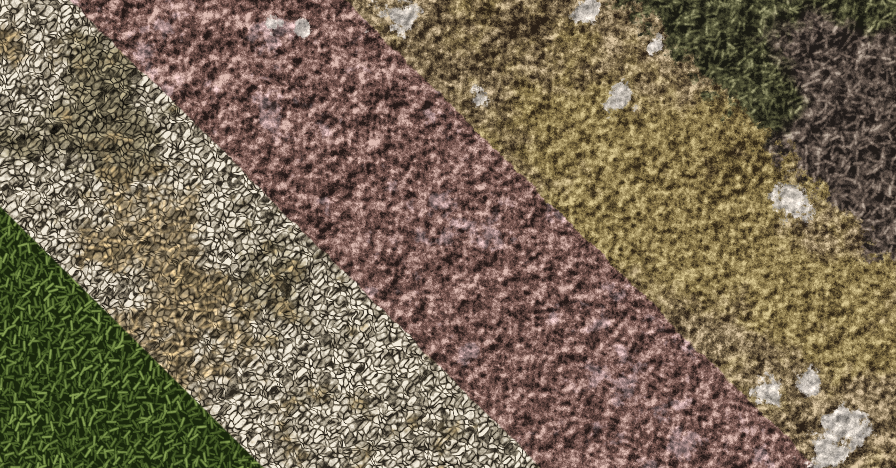
Write a WebGL 2 fragment shader that draws this texture.

```glsl
#version 300 es
precision highp float;
uniform vec2 u_resolution;
out vec4 fragColor;

const float ASPECT = 1.9;
// Diagonal borders, measured as x + y - 1
const float GRASS_EDGE = -.441, GRAVEL_EDGE = .149, CLAY_EDGE = .732, MOSS_EDGE = 1.325;
const float PEBBLE_SCALE = 78., GRASS_SCALE = 58., STRAW_SCALE = 52., HEATH_SCALE = 58.;
const vec2 TO_LIGHT = vec2(-.3, .45);

// Palettes: dark, middle, light
const mat3 GRASS = mat3(.10, .15, .05, .29, .37, .16, .53, .62, .33);
const mat3 STONE = mat3(.17, .15, .12, .61, .57, .49, .95, .92, .86);
const mat3 CLAY = mat3(.14, .10, .09, .48, .35, .32, .87, .74, .70);
const mat3 MOSS = mat3(.19, .15, .09, .54, .47, .29, .85, .78, .57);
const mat3 EARTH = mat3(.16, .12, .09, .48, .41, .31, .87, .78, .66);
const mat3 HEATH = mat3(.13, .11, .10, .43, .37, .33, .74, .68, .62);
const mat3 SHRUB = mat3(.10, .10, .07, .36, .36, .24, .71, .70, .53);
const vec3 SOIL = vec3(.37, .34, .25), STRAW = vec3(.76, .65, .46);
const vec3 BLOOM = vec3(.80, .69, .70), LICHEN = vec3(.86, .83, .80);

// Lichen patches: centre and radius
const vec3 PATCHES[12] = vec3[12](
  vec3(.84, .97, .045), vec3(1.25, .98, .027), vec3(1.32, .79, .032), vec3(1.39, .90, .02),
  vec3(1.67, .57, .045), vec3(1.63, .16, .03), vec3(1.72, .18, .028), vec3(1.79, .09, .05),
  vec3(1.75, .03, .036), vec3(1.03, .79, .023), vec3(.64, .94, .02), vec3(.58, .95, .022));

float hash(vec2 p) {
  vec3 q = fract(p.xyx * .1031);
  q += dot(q, q.yzx + 33.33);
  return fract((q.x + q.y) * q.z);
}
vec2 hash2(vec2 p) { return vec2(hash(p), hash(p + 57.)); }

float noise(vec2 p) {
  vec2 i = floor(p), f = fract(p);
  f = f * f * (3. - 2. * f);
  return mix(mix(hash(i), hash(i + vec2(1, 0)), f.x),
             mix(hash(i + vec2(0, 1)), hash(i + 1.), f.x), f.y);
}
// Layered noise around zero
float fbm(vec2 p) {
  float sum = -.5, gain = .36;
  for (int i = 0; i < 5; i++) {
    sum += gain * noise(p);
    p = mat2(1.6, 1.2, -1.2, 1.6) * p + 11.3;
    gain *= .7;
  }
  return sum;
}
// Slope of the height field toward the light
float relief(vec2 p) { return fbm(p) - fbm(p + TO_LIGHT); }

vec3 ramp(mat3 c, float t) {
  t = clamp(t, 0., 1.) * 2.;
  return t < 1. ? mix(c[0], c[1], t) : mix(c[1], c[2], t - 1.);
}
float blob(vec2 p, float x, float y, float radius) {
  vec2 q = (p - vec2(x, y)) / radius;
  return exp(-dot(q, q));
}

// Brightness of blades scattered around one growth direction
float blades(vec2 p, vec2 lean) {
  float best = 0.;
  for (int k = 0; k < 9; k++) {
    vec2 id = floor(p) + vec2(k % 3 - 1, k / 3 - 1);
    vec2 axis = normalize(lean + 1.8 * (hash2(id + 19.) - .5)), q = p - id - hash2(id);
    float along = dot(q, axis), across = dot(q, vec2(-axis.y, axis.x));
    float d = length(vec2(max(abs(along) - .5, 0.), across));
    best = max(best, smoothstep(.3, .02, d) * (.4 + .6 * hash(id + 31.)));
  }
  return best;
}

vec3 grass(vec2 p) {
  vec2 g = p * GRASS_SCALE;
  float t = max(blades(g, vec2(.5, .8)), .6 * blades(g * 1.4 + 17., vec2(-.4, .8)));
  return ramp(GRASS, t * 1.1 - .06 + .5 * fbm(p * 70.));
}

vec3 gravel(vec2 p) {
  // Pebbles from the two nearest cell centres
  vec2 g = p * PEBBLE_SCALE + 1.5 * noise(p * 60.), owner = vec2(0);
  float first = 9., second = 9.;
  for (int k = 0; k < 9; k++) {
    vec2 id = floor(g) + vec2(k % 3 - 1, k / 3 - 1);
    float d = length(g - id - hash2(id));
    second = min(second, max(first, d));
    if (d < first) { first = d; owner = id; }
  }
  float t = smoothstep(0., .5, second - first) * (.45 + .6 * hash(owner + 5.));
  t += .12 + 1.2 * relief(p * 50.);
  vec3 col = ramp(STONE, t);
  // Stained soil and dry stalks
  float patchy = 3. * fbm(p * 13.);
  float stain = blob(p, .22, .84, .12) + blob(p, .26, .71, .1) + blob(p, .04, .72, .1) + .8 * blob(p, .52, .4, .13);
  col = mix(col, SOIL * (.3 + 1.2 * t), .75 * smoothstep(.3, 1., stain + patchy));
  float dry = blob(p, .33, .5, .13) + blob(p, .42, .31, .15) + .6 * blob(p, .06, .84, .12);
  float stalk = blades(p * STRAW_SCALE, vec2(.6, .25));
  return mix(col, STRAW * (.25 + .7 * stalk + .4 * t), .7 * smoothstep(.3, 1., dry + patchy));
}

vec3 clay(vec2 p) {
  float lumps = mix(.5, 1., smoothstep(.35, .9, p.y));
  float t = .47 + 1.4 * relief(p * 52.) + lumps * relief(p * 18.) + 1.2 * fbm(p * 85.);
  return mix(ramp(CLAY, t), BLOOM * (.6 + .7 * t), .6 * smoothstep(.1, .22, fbm(p * 16. + 40.)));
}

vec3 moss(vec2 p) {
  float lush = blob(p, 1.28, .62, .22) + blob(p, 1.5, .6, .18) + blob(p, 1.78, .36, .18);
  float bare = smoothstep(.9, .1, lush + 2.5 * fbm(p * 8.));
  float t = .5 + 1.5 * fbm(p * 85.) + 1.1 * relief(p * 60.) + bare * relief(p * 24.);
  t -= .2 * blob(p, 1.57, .67, .09) + .12 * blob(p, 1.08, .95, .14);
  return mix(ramp(MOSS, t), ramp(EARTH, t), .8 * bare);
}

vec3 heath(vec2 p) {
  float wobble = .25 * fbm(p * 9.);
  float shrub = max(smoothstep(1.68, 1.61, p.x + wobble), smoothstep(.92, .98, p.y + wobble));
  float t = .17 + .5 * blades(p * HEATH_SCALE, vec2(.6, .5)) + 1.2 * relief(p * 30.) + fbm(p * 80.);
  return mix(ramp(HEATH, t), ramp(SHRUB, t), shrub);
}

void main() {
  vec2 p = gl_FragCoord.xy / u_resolution * vec2(ASPECT, 1);
  float aa = 1.5 / u_resolution.y, d = p.x + p.y - 1., ragged = fbm(p * 28.);
  // Diagonal bands
  vec3 col = mix(grass(p), gravel(p), smoothstep(-aa, aa, d - GRASS_EDGE));
  col = mix(col, clay(p), smoothstep(-aa, aa, d - GRAVEL_EDGE + .02 * ragged));
  col = mix(col, moss(p), smoothstep(-aa, aa, d - CLAY_EDGE + .03 * ragged));
  col = mix(col, heath(p), smoothstep(-.02, .02, d - MOSS_EDGE + .22 * ragged));
  // Lichen with broken outlines
  float cover = 0.;
  for (int i = 0; i < 12; i++) {
    float reach = length(p - PATCHES[i].xy) / PATCHES[i].z + 3. * ragged;
    cover = max(cover, smoothstep(1., .6, reach));
  }
  col = mix(col, LICHEN * (.92 + 1.2 * relief(p * 50.)), .9 * cover);
  fragColor = vec4(clamp(col, 0., 1.), 1);
}
```
